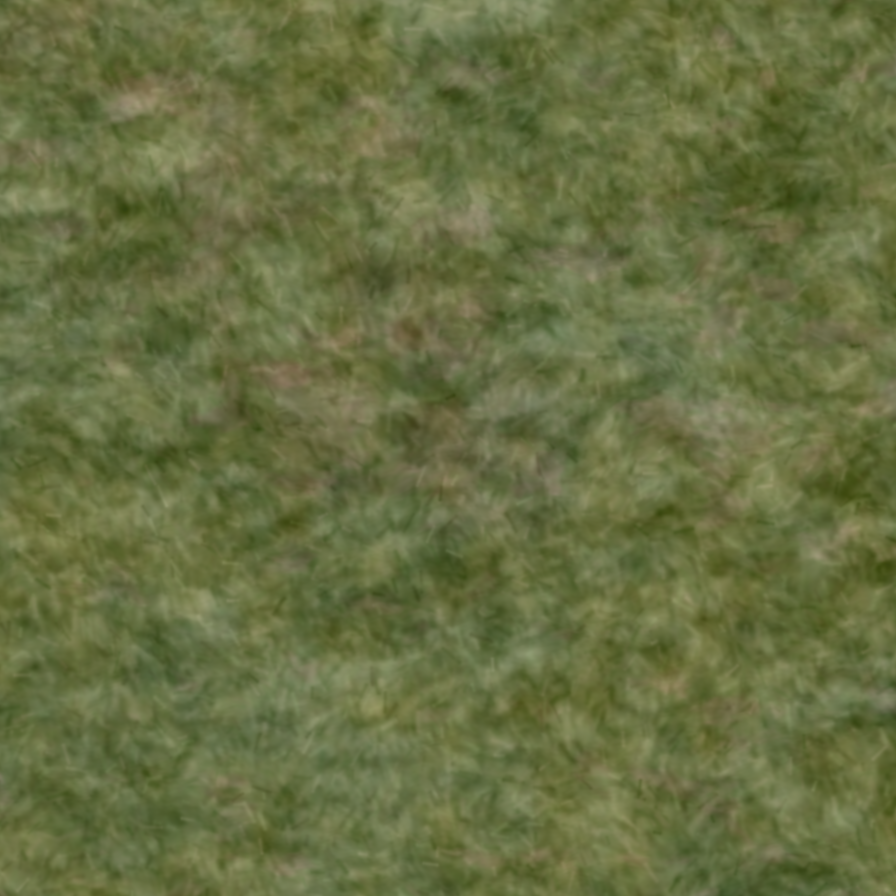
Write a WebGL 2 fragment shader that draws this texture.

```glsl
#version 300 es
precision highp float;
// Soft, patchy meadow turf: short tangled blades, dark tufts and dry straw.
uniform vec2 u_resolution;
out vec4 fragColor;

float hash(vec2 p) {
  vec3 q = fract(vec3(p.xyx) * 0.1031);
  q += dot(q, q.yzx + 33.33);
  return fract((q.x + q.y) * q.z);
}

vec2 hash2(vec2 p) {
  return vec2(hash(p), hash(p + 57.3));
}

float valueNoise(vec2 p) {
  vec2 cell = floor(p);
  vec2 f = fract(p);
  f = f * f * (3.0 - 2.0 * f);
  float low = mix(hash(cell), hash(cell + vec2(1, 0)), f.x);
  float high = mix(hash(cell + vec2(0, 1)), hash(cell + vec2(1, 1)), f.x);
  return mix(low, high, f.y);
}

// Fractal noise centred on zero
float fbm(vec2 p) {
  const mat2 turn = mat2(1.6, 1.2, -1.2, 1.6);
  float sum = 0.0;
  float amplitude = 0.5;
  for (int i = 0; i < 4; i++) {
    sum += amplitude * (valueNoise(p) - 0.5);
    p = turn * p + 19.7;
    amplitude *= 0.5;
  }
  return sum;
}

// Noise drawn out along one direction
float streaks(vec2 p, float angle, vec2 scale) {
  vec2 along = vec2(cos(angle), sin(angle));
  vec2 q = vec2(dot(p, along), dot(p, vec2(-along.y, along.x)));
  return valueNoise(q * scale) - 0.5;
}

float segmentDistance(vec2 p, vec2 a, vec2 b) {
  vec2 ab = b - a;
  float h = clamp(dot(p - a, ab) / dot(ab, ab), 0.0, 1.0);
  return length(p - a - ab * h);
}

// One layer of overlapping blades; x is brightness, y is dryness
vec2 blades(vec2 p, float scale, float width, float seed, vec2 under) {
  vec2 q = p * scale;
  vec2 home = floor(q);
  vec2 result = under;
  for (int y = -1; y <= 1; y++) {
    for (int x = -1; x <= 1; x++) {
      vec2 cell = home + vec2(x, y);
      float flow = 2.5 + 4.0 * (valueNoise(cell / scale * 9.0 + seed) - 0.5);
      for (int k = 0; k < 3; k++) {
        vec2 id = cell + seed + float(k) * 131.7;
        vec2 centre = cell + hash2(id);
        vec2 traits = hash2(id + 211.1);
        float angle = flow + 1.6 * (hash(id + 83.9) - 0.5);
        vec2 reach = vec2(cos(angle), sin(angle)) * mix(0.1, 0.5, traits.x);
        float girth = width * mix(0.7, 1.6, hash(id + 17.9));
        float d = segmentDistance(q, centre - reach, centre + reach) / girth;
        vec2 shade = vec2(mix(-0.6, 0.65, traits.y), hash(id + 37.7) - 0.5);
        result = mix(result, shade, 0.6 * exp(-d * d));
      }
    }
  }
  return result;
}

// Worn ground: a broad diagonal trail plus small scattered spots
float dryness(vec2 p) {
  float trail = segmentDistance(p, vec2(0.12, 0.9), vec2(0.48, 0.5)) / 0.14;
  float spots = smoothstep(0.07, 0.25, fbm(p * vec2(15.0, 24.0) + 71.0));
  float worn = smoothstep(-0.08, 0.2, fbm(p * vec2(12.0, 19.0) + 23.0));
  return 0.7 * spots + 0.8 * worn * exp(-trail * trail);
}

vec3 turfColor(vec2 p) {
  // Gentle warping breaks up straight patch edges
  vec2 warped = p + 0.03 * vec2(fbm(p * 12.0), fbm(p * 12.0 + 40.0));

  // Large patches and medium tufts, wider than tall
  float patches = fbm(warped * vec2(8.0, 12.0) + 5.0);
  float tufts = fbm(warped * vec2(22.0, 36.0) + 90.0);
  float lean = streaks(warped, 2.6, vec2(36.0, 90.0))
             + streaks(warped + 3.0, 0.5, vec2(40.0, 95.0));
  float grain = streaks(warped, 1.9, vec2(85.0, 150.0));

  vec2 strand = blades(p, 24.0, 0.12, 11.0, vec2(0.0));
  strand = blades(p, 42.0, 0.14, 307.0, strand);

  float tone = 1.0 * patches + 1.35 * tufts + 0.8 * strand.x;
  tone += 0.28 * lean + 0.3 * grain;
  float dry = dryness(warped);
  float cool = 0.45 * fbm(p * 5.0 + 130.0) + 0.6 * fbm(p * 24.0 + 160.0);

  // Brightness axis, then straw and blue-green shifts
  vec3 color = vec3(0.395, 0.434, 0.25) + tone * vec3(0.20, 0.18, 0.20);
  color += dry * vec3(0.07, 0.005, 0.06);
  color += strand.y * vec3(0.045, -0.005, 0.035);
  color += cool * vec3(-0.09, 0.0, 0.13);
  return clamp(color, vec3(0.12, 0.14, 0.06), vec3(0.75, 0.74, 0.64));
}

void main() {
  vec2 p = gl_FragCoord.xy / min(u_resolution.x, u_resolution.y);
  fragColor = vec4(turfColor(p), 1.0);
}
```
